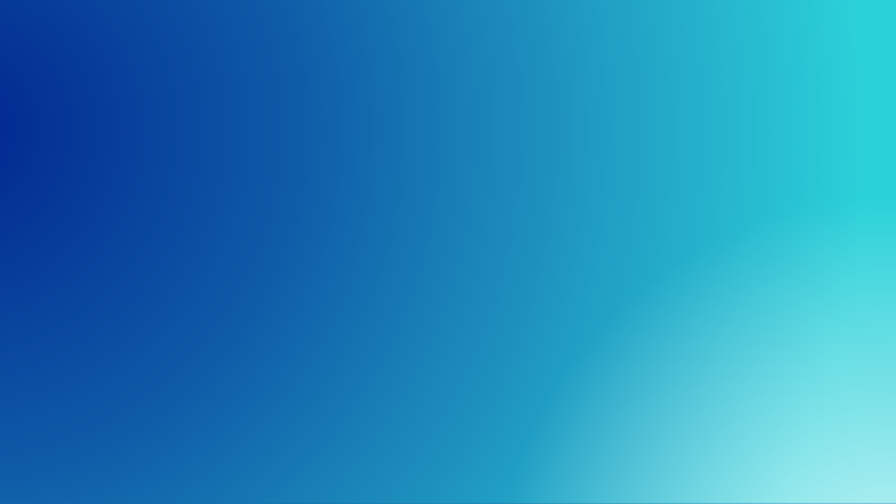
This background is drawn by a Shadertoy shader. Its source:

```glsl
// Smooth deep blue to turquoise radial gradient with a pale glow in the lower right corner.
#define DEEP_CENTER vec2(-0.1, 0.743)
#define DEEP_RADIUS 0.1
#define GLOW_CENTER vec2(1.77, -0.18)
#define GLOW_RADIUS 0.785
#define GLOW_STRENGTH 0.77
#define EDGE_WIDTH 0.0023
#define EDGE_STRENGTH 0.3

const vec3 NAVY = vec3(0.01, 0.17, 0.572);
const vec3 ROYAL = vec3(0.057, 0.365, 0.66);
const vec3 OCEAN = vec3(0.097, 0.502, 0.715);
const vec3 TEAL = vec3(0.13, 0.627, 0.77);
const vec3 TURQUOISE = vec3(0.17, 0.82, 0.85);
const vec3 FOAM = vec3(0.98, 1.0, 1.0);
const vec3 EDGE_BLUE = vec3(0.10, 0.40, 0.62);

// Linear progress from a to b, limited to 0..1
float ramp(float a, float b, float x) {
    return clamp((x - a) / (b - a), 0.0, 1.0);
}

// Colour at a given distance from the rim of the deep blue core
vec3 seaGradient(float d) {
    vec3 color = mix(NAVY, ROYAL, ramp(0.0, 0.61, d));
    color = mix(color, OCEAN, ramp(0.61, 0.93, d));
    color = mix(color, TEAL, ramp(0.93, 1.23, d));
    return mix(color, TURQUOISE, ramp(1.23, 1.72, d));
}

void mainImage(out vec4 fragColor, in vec2 fragCoord) {
    // Height is 1, width is 16/9 for any canvas
    vec2 uv = fragCoord / iResolution.xy;
    vec2 p = uv * vec2(16.0 / 9.0, 1.0);

    // Base gradient
    vec3 color = seaGradient(length(p - DEEP_CENTER) - DEEP_RADIUS);

    // Pale corner glow
    float glow = ramp(GLOW_RADIUS, 0.0, length(p - GLOW_CENTER));
    color = mix(color, FOAM, GLOW_STRENGTH * glow);

    // Thin darker line along the bottom
    float edge = 1.0 - smoothstep(0.5 * EDGE_WIDTH, 1.5 * EDGE_WIDTH, p.y);
    color = mix(color, EDGE_BLUE, EDGE_STRENGTH * edge);

    fragColor = vec4(color, 1.0);
}
```
